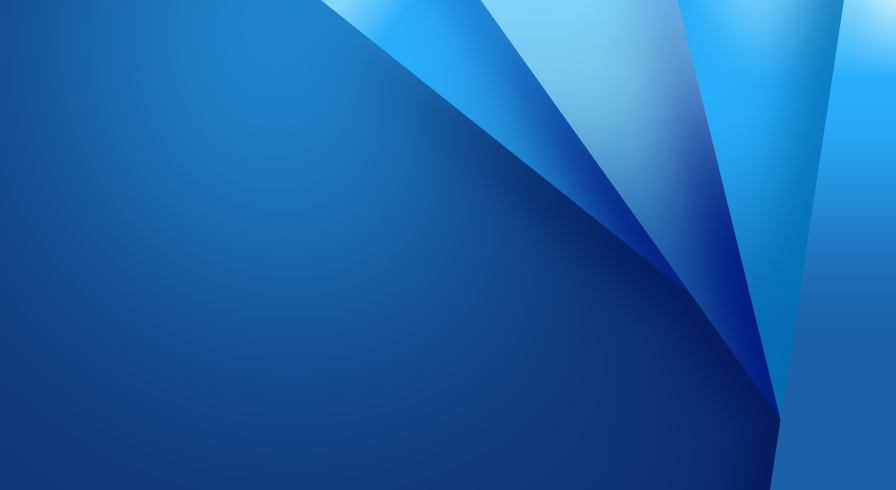
This background is drawn by a WebGL 1 fragment shader. Its source:

```glsl
precision highp float;

uniform vec2 u_resolution;

#define ASPECT 1.8286
#define APEX vec2(1.593, 0.1435)
#define GLOW_CENTER vec2(0.60, 0.92)
#define GLOW_FALLOFF 2.4
#define NAVY vec3(0.055, 0.19, 0.45)
#define GLOW_BLUE vec3(0.12, 0.52, 0.80)
#define ICE vec3(0.50, 0.83, 0.99)
#define SKY vec3(0.16, 0.68, 0.98)
#define STEEL vec3(0.10, 0.38, 0.66)
#define SHADOW vec3(0.01, 0.09, 0.36)
#define ROYAL vec3(0.0, 0.10, 0.50)
#define TEAL vec3(0.0, 0.43, 0.70)

// Signed distance to a line running downward, positive on its right
float sideOf(vec2 p, vec2 top, vec2 bottom) {
  vec2 d = normalize(bottom - top);
  return dot(p - top, vec2(-d.y, d.x));
}

// Three colour gradient with stops at start, middle and end
vec3 ramp(float t, vec3 stops, vec3 a, vec3 b, vec3 c) {
  vec3 first = mix(a, b, clamp((t - stops.x) / (stops.y - stops.x), 0.0, 1.0));
  return mix(first, c, smoothstep(stops.y, stops.z, t));
}

// Soft shade that fades away from an edge
float shade(float dist, float width) {
  return exp(-dist * dist / (width * width));
}

// Lays one panel over another with a smooth edge
vec3 layer(vec3 below, vec3 above, float dist) {
  float px = 1.0 / u_resolution.y;
  return mix(below, above, smoothstep(-0.7 * px, 0.7 * px, dist));
}

void main() {
  vec2 p = gl_FragCoord.xy / u_resolution * vec2(ASPECT, 1.0);
  float depth = 1.0 - p.y;

  // Fold edges, from left to right
  vec2 foldTop = vec2(0.655, 1.0);
  vec2 foldEnd = vec2(1.411, 0.397);
  float edgeA = sideOf(p, foldTop, foldEnd);
  float edgeB = sideOf(p, vec2(0.981, 1.0), APEX);
  float edgeC = sideOf(p, vec2(1.383, 1.0), APEX);
  float edgeD = sideOf(p, vec2(1.7225, 1.0), APEX);

  // Backdrop with a round glow and the shadow under the folds
  vec2 g = (p - GLOW_CENTER) * vec2(1.08, 1.0);
  vec3 color = mix(NAVY, GLOW_BLUE, exp(-GLOW_FALLOFF * dot(g, g)));
  float outline = max(max(edgeA, edgeB), edgeD);
  float strength = smoothstep(0.0, 0.65, depth);
  color = mix(color, SHADOW, 0.28 * strength * shade(outline, 0.22));
  color = mix(color, SHADOW, 0.75 * strength * shade(outline, 0.085));

  // First panel, shaded along its own length
  float along = dot(p - foldTop, normalize(foldEnd - foldTop));
  vec3 panel = ramp(along, vec3(0.04, 0.15, 0.95), ICE, SKY, STEEL);
  strength = mix(0.25, 0.9, smoothstep(0.0, 0.6, depth));
  panel = mix(panel, ROYAL, strength * shade(edgeB, 0.085));
  color = layer(color, panel, edgeA);

  // Second panel, pale at the top
  panel = ramp(depth, vec3(0.0, 0.10, 0.60), ICE, ICE * 0.95, STEEL);
  strength = mix(0.22, 0.95, smoothstep(0.0, 0.65, depth));
  panel = mix(panel, ROYAL, strength * shade(edgeC, 0.11));
  color = layer(color, panel, edgeB);

  // Third panel, lit near the top right
  vec3 lit = mix(SKY, ICE, smoothstep(0.0, 0.16, edgeC) * 0.8);
  panel = ramp(depth, vec3(0.0, 0.17, 0.75), lit, SKY, mix(STEEL, TEAL, 0.5));
  panel = mix(panel, TEAL, 0.75 * shade(edgeD, 0.10));
  color = layer(color, panel, edgeC);

  // Fourth panel, brightest in the corner
  vec3 corner = mix(ICE, vec3(0.75, 0.93, 1.0), smoothstep(0.0, 0.12, edgeD));
  panel = ramp(depth, vec3(0.0, 0.16, 0.70), corner, SKY, STEEL);
  color = layer(color, panel, edgeD);

  gl_FragColor = vec4(color, 1.0);
}
```
